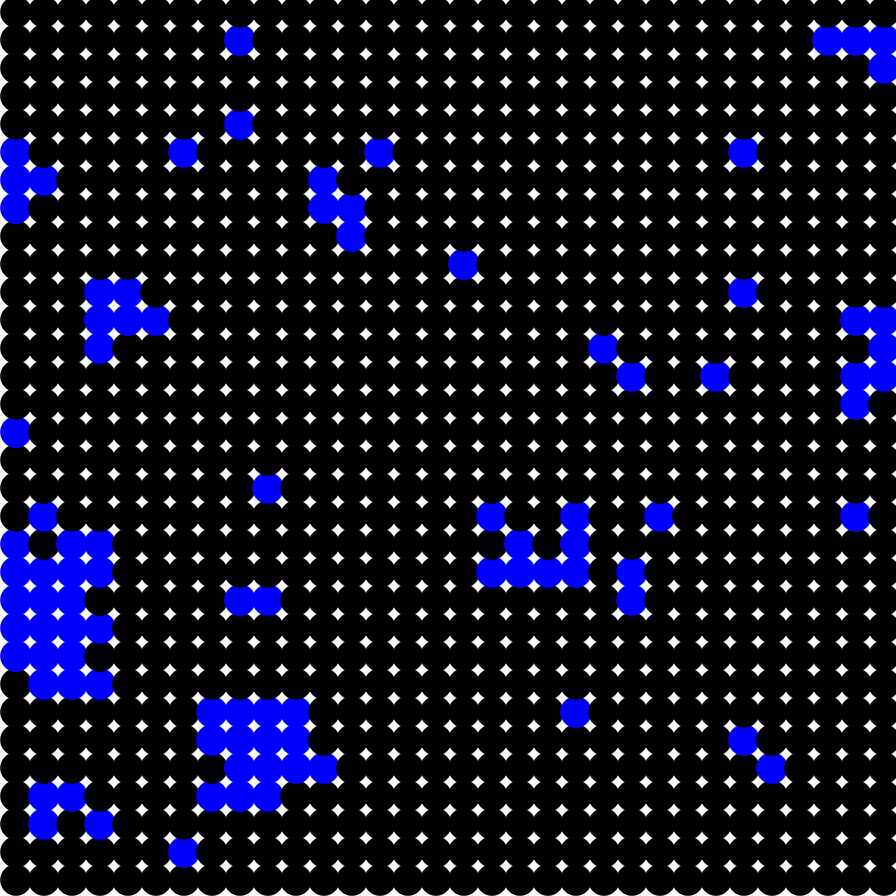
A Shadertoy shader for this pattern:

```glsl
// Grid of overlapping black discs on white, with ragged clumps and strays of blue discs.

const vec3 PAPER = vec3(0.99);
const vec3 INK   = vec3(0.0);
const vec3 BLUE  = vec3(0.0, 0.0, 1.0);

const float CELLS       = 32.0;        // discs across the canvas
const float RADIUS      = 0.5625;      // disc radius, in cells
const vec2  GRID_SHIFT  = vec2(0.07);  // grid offset, in cells
const float BLOCK       = 8.0;         // cells per clump block
const float CLUMP_SIZE  = 2.6;         // largest clump radius, in cells
const float CLUMP_ROUGH = 2.0;         // raggedness of the clump rim
const float STRAY_SHARE = 0.022;       // share of lone blue discs

float hash(vec2 p) {
    vec3 q = fract(p.xyx * 0.1031);
    q += dot(q, q.yzx + 33.33);
    return fract((q.x + q.y) * q.z);
}

// Clump radius: evenly spread sizes, growing towards the left.
float clumpRadius(vec2 block) {
    float rank = fract(0.3 + 0.618 * (block.y + 4.0 * block.x));
    return CLUMP_SIZE * pow(rank, 1.5) * (1.25 - 0.25 * block.x);
}

// Cellular noise: a disc is blue near a clump seed, or as a stray.
bool isBlue(vec2 cell) {
    if (hash(cell + 71.0) < STRAY_SHARE) return true;
    float rim = CLUMP_ROUGH * (hash(cell + 19.0) - 0.5);
    vec2 home = floor(cell / BLOCK);
    for (int y = -1; y <= 1; y++) {
        for (int x = -1; x <= 1; x++) {
            vec2 block = home + vec2(x, y);
            vec2 jitter = vec2(hash(block + 37.0), hash(block + 53.0));
            vec2 seed = (block + 0.1 + 0.8 * jitter) * BLOCK - 0.5;
            float size = clumpRadius(block);
            if (size > 0.4 && distance(cell, seed) + rim < size) return true;
        }
    }
    return false;
}

void mainImage(out vec4 fragColor, in vec2 fragCoord) {
    float scale = CELLS / iResolution.y;   // cells per pixel
    vec2 p = fragCoord * scale - GRID_SHIFT;
    vec2 home = floor(p);
    vec3 color = PAPER;

    // Paint nearby discs in order: right and upper ones lie on top.
    for (int y = -1; y <= 1; y++) {
        for (int x = -1; x <= 1; x++) {
            vec2 cell = home + vec2(x, y);
            float gap = RADIUS - distance(p, cell + 0.5);
            float cover = clamp(0.5 + gap / scale, 0.0, 1.0);
            bool onGrid = min(cell.x, cell.y) >= 0.0;
            if (onGrid && cover > 0.0)
                color = mix(color, isBlue(cell) ? BLUE : INK, cover);
        }
    }
    fragColor = vec4(color, 1.0);
}
```
